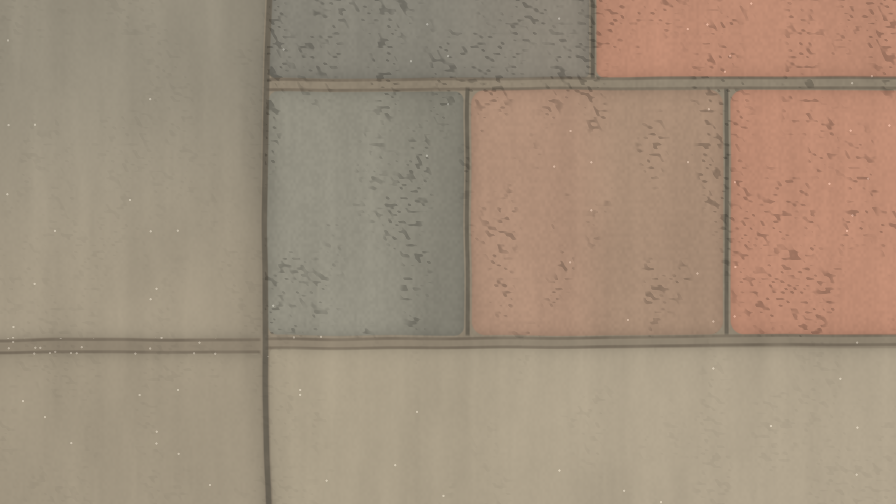
Reproduce this texture procedurally as a Shadertoy shader.

```glsl
// Weathered paving: pale concrete slabs beside grey and terracotta bricks with worn joints.

float hash(vec2 p) {
    return fract(sin(dot(p, vec2(127.1, 311.7))) * 43758.545);
}

float noise(vec2 p) {
    vec2 i = floor(p), f = fract(p);
    f = f * f * (3.0 - 2.0 * f);
    return mix(mix(hash(i), hash(i + vec2(1, 0)), f.x),
               mix(hash(i + vec2(0, 1)), hash(i + vec2(1, 1)), f.x), f.y);
}

float fbm(vec2 p) {
    float sum = 0.0, gain = 0.5;
    for (int i = 0; i < 4; i++) {
        sum += gain * noise(p);
        p = p * 2.03 + 17.3;
        gain *= 0.5;
    }
    return sum / 0.9375;
}

// Signed distance to a rounded box given by two corners
float boxDist(vec2 p, vec2 lo, vec2 hi, float radius) {
    vec2 d = abs(p - 0.5 * (lo + hi)) - 0.5 * (hi - lo) + radius;
    return length(max(d, 0.0)) + min(max(d.x, d.y), 0.0) - radius;
}

// Lays one stone over the joints, with soiled, softened borders
vec3 layStone(vec3 under, vec2 p, vec2 lo, vec2 hi, float radius, vec3 tint, float px) {
    float d = boxDist(p, lo, hi, radius);
    float soil = 0.10 * exp(min(d, 0.0) * 75.0);
    return mix(under, tint * (1.0 - soil), smoothstep(px, -px, d));
}

// Soft line mask around a signed offset
float line(float offset, float halfWidth, float px) {
    return 1.0 - smoothstep(halfWidth - px, halfWidth + px, abs(offset));
}

// Mask for a span along one axis
float span(float x, float from, float to) {
    return smoothstep(from - 0.004, from + 0.004, x) * (1.0 - smoothstep(to - 0.004, to + 0.004, x));
}

// Two parallel dark grooves with a paler ridge between them
vec3 doubleJoint(vec3 col, vec2 p, float y, float gap, float from, float to, float px) {
    float wear = 0.55 + 0.45 * noise(p * vec2(22.0, 60.0));
    float grooves = line(p.y - y - gap, 0.0028, px) + line(p.y - y + gap, 0.0028, px);
    return mix(col, vec3(0.39, 0.35, 0.30), 0.65 * wear * min(grooves, 1.0) * span(p.x, from, to));
}

// Narrow dark upright joint
vec3 uprightJoint(vec3 col, vec2 p, float x, float halfWidth, float from, float to, float px) {
    float wear = 0.7 + 0.3 * noise(p * vec2(90.0, 35.0));
    return mix(col, vec3(0.34, 0.32, 0.28), 0.8 * wear * line(p.x - x, halfWidth, px) * span(p.y, from, to));
}

// Scattered bright grit, at most one grain per cell
float grit(vec2 p, float cells, float density) {
    vec2 id = floor(p * cells), f = fract(p * cells);
    vec2 centre = 0.3 + 0.4 * vec2(hash(id + 3.1), hash(id + 8.7));
    return step(1.0 - density, hash(id)) * (1.0 - smoothstep(0.12, 0.3, length(f - centre)));
}

void mainImage(out vec4 fragColor, in vec2 fragCoord) {
    vec2 p = fragCoord / iResolution.y;
    float px = max(1.0 / iResolution.y, 0.0018);

    // Slightly wavering joints
    vec2 q = p + 0.004 * (vec2(noise(p * 9.0), noise(p * 9.0 + 40.0)) - 0.5);
    q.x += 0.008 * (1.0 - pow(abs(p.y - 0.48) * 2.0, 2.0)) * (1.0 - smoothstep(0.5, 0.8, p.x));
    float cross = 0.533;

    // Stone tints, shaded across their faces
    vec3 slab = mix(vec3(0.645, 0.600, 0.520), vec3(0.585, 0.555, 0.490), smoothstep(0.35, 0.95, p.y));
    slab *= 1.0 - 0.05 * smoothstep(0.36, 0.52, p.x);
    vec3 lowLeft = vec3(0.630, 0.585, 0.505);
    vec3 lowRight = mix(vec3(0.660, 0.615, 0.530), vec3(0.685, 0.635, 0.550), smoothstep(0.6, 1.5, p.x));
    vec3 greyTop = mix(vec3(0.520, 0.505, 0.460), vec3(0.545, 0.515, 0.465), smoothstep(0.8, 1.15, p.x));
    vec3 greyMid = vec3(0.570, 0.555, 0.500) * (1.0 - 0.09 * smoothstep(0.74, 0.87, p.x));
    vec3 blush = mix(vec3(0.675, 0.550, 0.465), vec3(0.650, 0.545, 0.460), smoothstep(1.1, 1.25, p.x));
    vec3 terracotta = vec3(0.745, 0.550, 0.455);

    // Stones over the joint filler
    vec3 col = vec3(0.555, 0.510, 0.440);
    col = layStone(col, q, vec2(-0.2, 0.329), vec2(cross - 0.008, 1.2), 0.008, slab, px);
    col = layStone(col, q, vec2(-0.2, -0.2), vec2(cross - 0.008, 0.298), 0.008, lowLeft, px);
    col = layStone(col, q, vec2(cross + 0.008, -0.2), vec2(2.0, 0.309), 0.012, lowRight, px);
    col = layStone(col, q, vec2(cross + 0.005, 0.845), vec2(1.170, 1.2), 0.012, greyTop, px);
    col = layStone(col, q, vec2(1.184, 0.847), vec2(2.0, 1.2), 0.015, terracotta * 0.985, px);
    col = layStone(col, q, vec2(cross + 0.005, 0.335), vec2(0.921, 0.819), 0.018, greyMid, px);
    col = layStone(col, q, vec2(0.936, 0.335), vec2(1.434, 0.822), 0.027, blush, px);
    col = layStone(col, q, vec2(1.449, 0.335), vec2(2.0, 0.822), 0.027, terracotta, px);

    // Dark grooves
    col = doubleJoint(col, q, 0.313, 0.012, -0.1, cross - 0.01, px);
    col = doubleJoint(col, q, 0.318 + 0.006 * (p.x - 0.6), 0.009, cross, 2.0, px);
    col = doubleJoint(col, q, 0.832 + 0.004 * (p.x - 0.6), 0.010, cross, 2.0, px);
    col = uprightJoint(col, q, cross, 0.0055, -0.1, 1.1, px);
    col = uprightJoint(col, q, 1.177, 0.004, 0.846, 1.1, px);
    col = uprightJoint(col, q, 0.928, 0.004, 0.335, 0.826, px);
    col = uprightJoint(col, q, 1.441, 0.004, 0.335, 0.824, px);

    // Vertical weather streaks, blotches and fine pits, rougher on the bricks
    float brick = step(cross, q.x) * step(0.33, q.y);
    float streaks = fbm(p * vec2(26.0, 3.0)) - 0.5;
    float blotches = fbm(p * 6.0 + 9.0) - 0.5;
    float grain = noise(p * vec2(190.0, 150.0) + 5.0) - 0.5;
    float pits = smoothstep(0.62, 0.85, noise(vec2(p.x + 0.5 * p.y, p.y) * vec2(110.0, 150.0)));
    pits *= smoothstep(0.45, 0.65, fbm(p * vec2(17.0, 7.0) + 31.0));
    col *= 1.0 + 0.09 * streaks + 0.06 * blotches + mix(0.02, 0.05, brick) * grain;
    col *= 1.0 - mix(0.03, 0.17, brick) * pits;

    // Pale grit, gathered in the left joint
    float joint = line(p.y - 0.313, 0.018, 0.004) * step(p.x, cross);
    col += 0.16 * grit(p, 95.0, mix(0.006, 0.12, joint));

    fragColor = vec4(clamp(col, 0.0, 1.0), 1.0);
}
```
